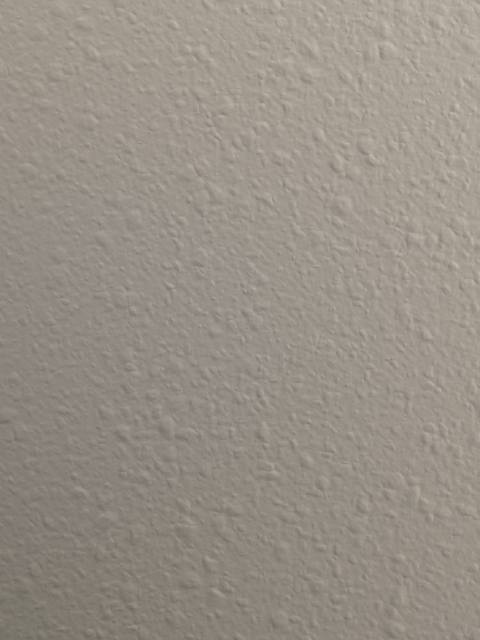
Write a Shadertoy shader that draws this texture.

```glsl
// Painted plaster wall with soft irregular bumps under raking light from the upper right.

// Wall tones at the four corners, before relief shading
const vec3 TOP_LEFT     = vec3(0.632, 0.596, 0.545);
const vec3 TOP_RIGHT    = vec3(0.692, 0.660, 0.608);
const vec3 BOTTOM_LEFT  = vec3(0.476, 0.456, 0.414);
const vec3 BOTTOM_RIGHT = vec3(0.590, 0.558, 0.514);
const vec3 COOL_TINT    = vec3(-0.006, 0.000, 0.020);

// Relief, in units of the canvas height
const float LARGE_CELLS   = 34.0;
const float SMALL_CELLS   = 64.0;
const float LARGE_DENSITY = 0.50;
const float SMALL_DENSITY = 0.62;
const float BUMP_HEIGHT   = 0.27;
const float GRAIN_SCALE   = 125.0;
const float GRAIN_HEIGHT  = 0.0021;
const float WARP_SCALE    = 62.0;
const float WARP_AMOUNT   = 0.008;
const float SLOPE_STEP    = 0.0011;
const float SHADE         = 0.180;

float hash(vec2 p) {
    return fract(sin(dot(p, vec2(127.1, 311.7))) * 43758.5453);
}

float noise(vec2 p) {
    vec2 i = floor(p), f = fract(p);
    f = f * f * f * (f * (f * 6.0 - 15.0) + 10.0);
    return mix(mix(hash(i), hash(i + vec2(1, 0)), f.x),
               mix(hash(i + vec2(0, 1)), hash(i + vec2(1, 1)), f.x), f.y);
}

// Rounded, slightly stretched blobs scattered one per grid cell
float bumps(vec2 p, float cells, float density, float seed) {
    vec2 q = p * cells, cell = floor(q);
    float height = 0.0;
    for (int y = -1; y <= 1; y++)
    for (int x = -1; x <= 1; x++) {
        vec2 c = cell + vec2(x, y);
        vec2 id = c + seed;
        float present = step(hash(id + 3.7), density);
        vec2 d = q - c - vec2(hash(id), hash(id + 17.3));
        float angle = 6.2832 * hash(id + 41.9);
        d = mat2(cos(angle), -sin(angle), sin(angle), cos(angle)) * d;
        d.x *= mix(0.7, 1.0, hash(id + 29.1));
        float size = hash(id + 53.2);
        float radius = mix(0.24, 0.60, size * size);
        float dome = 1.0 - smoothstep(0.2, 1.0, length(d) / radius);
        height = max(height, present * dome * radius);
    }
    return height * BUMP_HEIGHT / cells;
}

float wallHeight(vec2 p) {
    vec2 warp = vec2(noise(p * WARP_SCALE), noise(p * WARP_SCALE + 31.4)) - 0.5;
    vec2 q = p + WARP_AMOUNT * warp;
    float patches = noise(p * 7.0 + 5.0);
    float large = bumps(q, LARGE_CELLS, LARGE_DENSITY, 0.0);
    float small = bumps(q, SMALL_CELLS, SMALL_DENSITY, 71.0);
    float grain = noise(p * GRAIN_SCALE) + 0.35 * noise(p * GRAIN_SCALE * 1.9 + 9.0);
    return max(large * mix(0.7, 1.2, patches), small * mix(1.2, 0.7, patches))
         + GRAIN_HEIGHT * grain;
}

// Broad falloff of the light over the wall
vec3 wallTone(vec2 uv) {
    vec3 tone = mix(mix(BOTTOM_LEFT, BOTTOM_RIGHT, uv.x),
                    mix(TOP_LEFT, TOP_RIGHT, uv.x), uv.y);
    vec2 d = (uv - vec2(0.2, 0.5)) / vec2(0.6, 0.36);
    return tone + COOL_TINT * exp(-dot(d, d));
}

void mainImage(out vec4 fragColor, in vec2 fragCoord) {
    vec2 uv = fragCoord / iResolution.xy;
    vec2 p = fragCoord / iResolution.y;

    // Light comes from above on the left and more from the side on the right
    vec2 light = normalize(mix(vec2(0.45, 1.0), vec2(1.0, 0.65), uv.x));
    vec2 offset = SLOPE_STEP * light;
    float slope = (wallHeight(p - offset) - wallHeight(p + offset)) / (2.0 * SLOPE_STEP);

    // Relief fades where the light strikes the wall more squarely
    float contrast = mix(0.75, 1.05, smoothstep(0.0, 0.7, uv.x + 0.4 * (1.0 - uv.y)));
    vec3 color = wallTone(uv) * (1.0 + SHADE * contrast * clamp(slope, -0.9, 0.9));

    fragColor = vec4(color, 1.0);
}
```
